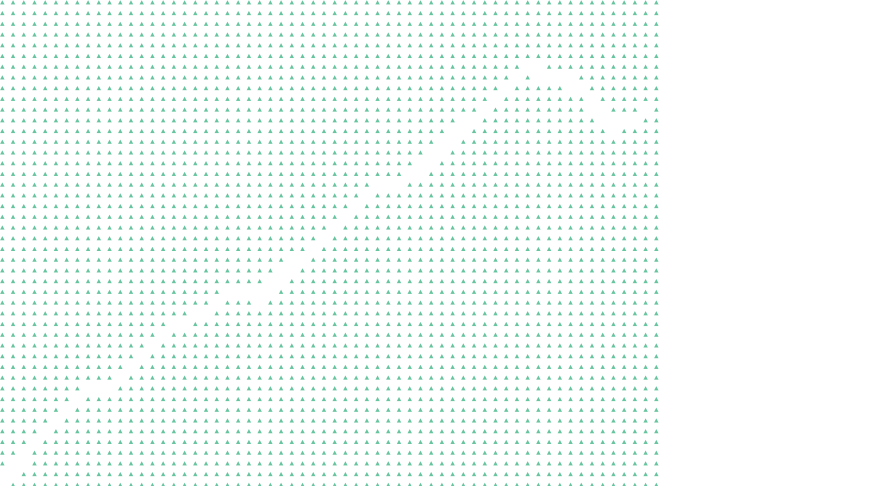
Write a Shadertoy shader that draws this pattern.

```glsl
const vec3 PAPER = vec3(1.0);
const vec3 MINT = vec3(0.40, 0.77, 0.62);
const float CELL = 0.02206;          // grid pitch, in canvas heights
const float FIRST_CENTER = 0.2174;   // first mark from the top left, in cells
const float LAST_COLUMN = 61.0;
const vec2 MARK_SIZE = vec2(0.41, 0.39);
const float TRAIL_RADIUS = 0.6;      // half width of the cleared trail, in cells
const int SAMPLES = 4;

// Bends of the cleared trail: column from the left, row from the top
const int BENDS = 22;
const vec2 TRAIL[BENDS] = vec2[BENDS](
    vec2(0, 45), vec2(2, 42), vec2(6, 38), vec2(8, 36), vec2(10, 36),
    vec2(12, 34), vec2(16, 30), vec2(19, 29), vec2(21, 27), vec2(24, 27.5),
    vec2(25, 26), vec2(28, 24), vec2(31, 21), vec2(35, 17), vec2(37, 17),
    vec2(45, 10), vec2(48, 7), vec2(49, 6), vec2(54, 8), vec2(57, 11.5),
    vec2(59, 11), vec2(60, 10));

float segmentDistance(vec2 p, vec2 a, vec2 b) {
    vec2 ab = b - a;
    float t = clamp(dot(p - a, ab) / dot(ab, ab), 0.0, 1.0);
    return length(p - a - ab * t);
}

float trailDistance(vec2 p) {
    float nearest = 1000.0;
    for (int i = 0; i < BENDS - 1; i++) {
        nearest = min(nearest, segmentDistance(p, TRAIL[i], TRAIL[i + 1]));
    }
    return nearest;
}

// Signed distance to the sides and base of an upright triangle
float triangleDistance(vec2 p) {
    vec2 sideNormal = normalize(vec2(MARK_SIZE.y, 0.5 * MARK_SIZE.x));
    float side = dot(vec2(abs(p.x), p.y - 0.5 * MARK_SIZE.y), sideNormal);
    return max(side, -p.y - 0.5 * MARK_SIZE.y);
}

// Average over the pixel keeps tiny marks at their true weight
float markCoverage(vec2 p, float pixel) {
    float sum = 0.0;
    float stepSize = pixel / float(SAMPLES);
    for (int y = 0; y < SAMPLES; y++) {
        for (int x = 0; x < SAMPLES; x++) {
            vec2 offset = (vec2(x, y) + 0.5) * stepSize - 0.5 * pixel;
            float d = triangleDistance(p + offset);
            sum += clamp(0.5 - d / stepSize, 0.0, 1.0);
        }
    }
    return sum / float(SAMPLES * SAMPLES);
}

void mainImage(out vec4 fragColor, in vec2 fragCoord) {
    // Grid coordinates with integer mark centers, rows counted downward
    vec2 fromTop = vec2(fragCoord.x, iResolution.y - fragCoord.y);
    vec2 grid = fromTop / (iResolution.y * CELL) - FIRST_CENTER;
    vec2 id = floor(grid + 0.5);
    vec2 local = (grid - id) * vec2(1.0, -1.0);
    float pixel = 1.0 / (iResolution.y * CELL);

    // Marks fill the left field, except along the trail
    float ink = markCoverage(local, pixel);
    ink *= step(id.x, LAST_COLUMN);
    ink *= step(TRAIL_RADIUS, trailDistance(id));

    fragColor = vec4(mix(PAPER, MINT, ink), 1.0);
}
```
